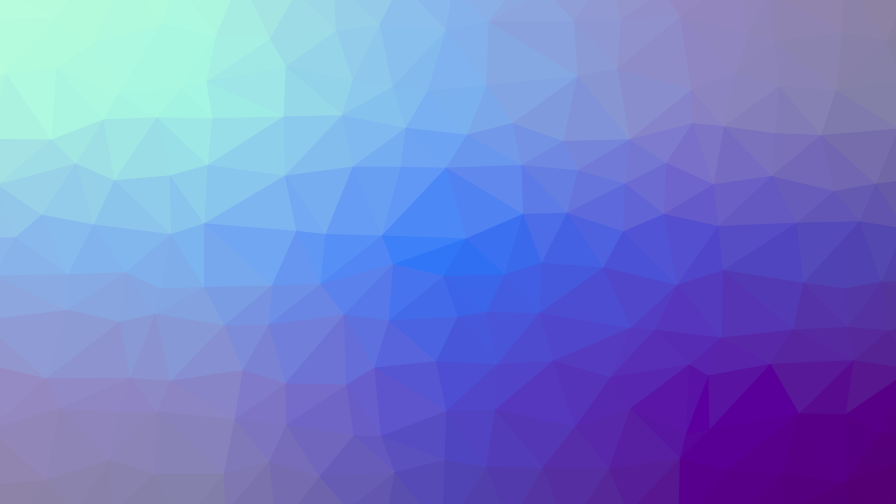
This background is drawn by a WebGL 1 fragment shader. Its source:

```glsl
precision highp float;

uniform vec2 u_resolution;

// Mesh layout, in units of the canvas height
const vec2 CELL = vec2(0.1111, 0.0972);
const vec2 ORIGIN = vec2(0.0, 0.065);
const vec2 JITTER = vec2(0.74, 0.6);
const float BLEED = 0.09;

// Gradient stops
const vec3 MINT = vec3(0.75, 1.0, 0.85);
const vec3 AQUA = vec3(0.64, 0.96, 0.89);
const vec3 BLUE = vec3(0.13, 0.46, 0.98);
const vec3 INDIGO = vec3(0.35, 0.0, 0.64);
const vec3 PLUM = vec3(0.30, 0.0, 0.37);

vec2 hash2(vec2 p) {
  vec2 k = vec2(dot(p, vec2(127.1, 311.7)), dot(p, vec2(269.5, 183.3)));
  return fract(sin(k) * 43758.5453);
}

// Cube-root XYZ: blending here is perceptually even, as in Lab
vec3 toPerceptual(vec3 rgb) {
  mat3 rgbToXyz = mat3(0.4124, 0.2126, 0.0193,
                       0.3576, 0.7152, 0.1192,
                       0.1805, 0.0722, 0.9505);
  return pow(rgbToXyz * pow(rgb, vec3(2.2)), vec3(1.0 / 3.0));
}

vec3 fromPerceptual(vec3 c) {
  mat3 xyzToRgb = mat3(3.2406, -0.9689, 0.0557,
                       -1.5372, 1.8758, -0.2040,
                       -0.4986, 0.0415, 1.0570);
  return pow(clamp(xyzToRgb * (c * c * c), 0.0, 1.0), vec3(1.0 / 2.2));
}

// Five evenly spaced stops, t from 0 to 1
vec3 ramp(float t) {
  float s = clamp(t, 0.0, 1.0) * 4.0;
  vec3 c = mix(toPerceptual(MINT), toPerceptual(AQUA), clamp(s, 0.0, 1.0));
  c = mix(c, toPerceptual(BLUE), clamp(s - 1.0, 0.0, 1.0));
  c = mix(c, toPerceptual(INDIGO), clamp(s - 2.0, 0.0, 1.0));
  return mix(c, toPerceptual(PLUM), clamp(s - 3.0, 0.0, 1.0));
}

// Equal blend of a left-to-right ramp and a top-to-bottom ramp,
// both running a little past the canvas edges
vec3 facetColor(vec2 p, float aspect) {
  vec2 uv = (p + BLEED) / (vec2(aspect, 1.0) + 2.0 * BLEED);
  return fromPerceptual(mix(ramp(uv.x), ramp(1.0 - uv.y), 0.5));
}

vec2 meshVertex(vec2 id) {
  return ORIGIN + (id + (hash2(id) - 0.5) * JITTER) * CELL;
}

float cross2(vec2 u, vec2 v) {
  return u.x * v.y - u.y * v.x;
}

// Signed distance to the left of the line from a to b
float edgeDistance(vec2 p, vec2 a, vec2 b) {
  return cross2(b - a, p - a) / length(b - a);
}

// Delaunay test: the angles facing diagonal b-c add up to less than pi
bool diagonalFits(vec2 a, vec2 b, vec2 c, vec2 d) {
  float sineOfSum = cross2(b - a, c - a) * dot(c - d, b - d)
                  + dot(b - a, c - a) * cross2(c - d, b - d);
  return sineOfSum > 0.0;
}

// Smoothed facet as premultiplied colour and coverage
vec4 facet(vec2 p, vec2 a, vec2 b, vec2 c, float aspect, float pixel) {
  float inside = min(edgeDistance(p, a, b),
                     min(edgeDistance(p, b, c), edgeDistance(p, c, a)));
  float coverage = clamp(inside / pixel + 0.5, 0.0, 1.0);
  if (coverage <= 0.0) return vec4(0.0);
  return vec4(facetColor((a + b + c) / 3.0, aspect), 1.0) * coverage;
}

void main() {
  vec2 p = gl_FragCoord.xy / u_resolution.y;
  float aspect = u_resolution.x / u_resolution.y;
  float pixel = 1.0 / u_resolution.y;
  vec2 cell = floor((p - ORIGIN) / CELL);
  vec4 sum = vec4(0.0);

  // Two facets per nearby cell, split along the better diagonal
  for (int j = -1; j <= 1; j++) {
    for (int i = -1; i <= 1; i++) {
      vec2 id = cell + vec2(float(i), float(j));
      vec2 a = meshVertex(id);
      vec2 b = meshVertex(id + vec2(1.0, 0.0));
      vec2 c = meshVertex(id + vec2(0.0, 1.0));
      vec2 d = meshVertex(id + vec2(1.0, 1.0));
      if (diagonalFits(a, b, c, d)) {
        sum += facet(p, a, b, c, aspect, pixel);
        sum += facet(p, b, d, c, aspect, pixel);
      } else {
        sum += facet(p, a, d, c, aspect, pixel);
        sum += facet(p, a, b, d, aspect, pixel);
      }
    }
  }
  gl_FragColor = vec4(sum.rgb / max(sum.a, 0.001), 1.0);
}
```
